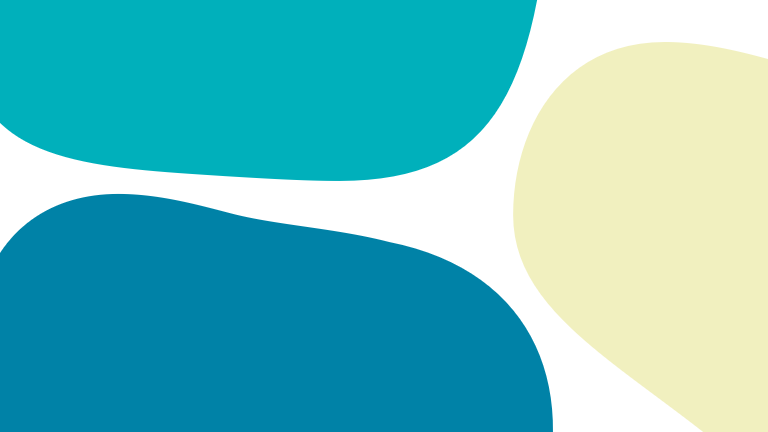
Reproduce this background procedurally as a WebGL 2 fragment shader.

```glsl
#version 300 es
precision highp float;
// Three flat, smooth blobs on white: teal above, blue below, cream at right.
// Each outline is a closed loop of cubic Bezier curves; a signed distance
// to that loop gives the fill and its smooth edge.

uniform vec2 u_resolution;
out vec4 fragColor;

const vec2 GRID = vec2(16.0, 9.0);   // canvas size in design units
const int CURVES = 5;                // cubics per outline
const int POINTS = 3 * CURVES;       // anchor and two handles per cubic
const int STEPS = 24;                // straight pieces per cubic

const vec3 WHITE = vec3(1.0);
const vec3 TEAL = vec3(0.0, 0.69, 0.735);
const vec3 BLUE = vec3(0.0, 0.51, 0.655);
const vec3 CREAM = vec3(0.945, 0.94, 0.75);

// Outlines: anchor, handle, handle, ... with the closing part off canvas.
const vec2 TEAL_PATH[POINTS] = vec2[POINTS](
    vec2(0.0, 6.44), vec2(0.92, 5.54), vec2(2.71, 5.46),
    vec2(4.69, 5.33), vec2(5.52, 5.28), vec2(6.35, 5.23),
    vec2(7.08, 5.23), vec2(9.52, 5.24), vec2(10.67, 6.29),
    vec2(11.19, 9.0), vec2(11.5, 10.5), vec2(11.0, 12.0),
    vec2(7.0, 12.0), vec2(2.0, 12.0), vec2(-5.0, 11.0));

const vec2 BLUE_PATH[POINTS] = vec2[POINTS](
    vec2(0.0, 3.73), vec2(0.56, 4.58), vec2(1.46, 4.96),
    vec2(2.46, 4.96), vec2(3.29, 4.96), vec2(4.06, 4.75),
    vec2(4.79, 4.56), vec2(5.73, 4.31), vec2(6.98, 4.25),
    vec2(8.10, 3.96), vec2(10.42, 3.50), vec2(11.54, 1.96),
    vec2(11.52, 0.0), vec2(11.52, -9.0), vec2(-6.0, -5.4));

const vec2 CREAM_PATH[POINTS] = vec2[POINTS](
    vec2(16.0, 7.77), vec2(15.31, 7.96), vec2(14.58, 8.125),
    vec2(13.85, 8.125), vec2(11.67, 8.125), vec2(10.69, 6.29),
    vec2(10.69, 4.52), vec2(10.69, 2.65), vec2(12.60, 1.60),
    vec2(14.65, 0.0), vec2(15.5, -0.66), vec2(17.0, -2.0),
    vec2(18.0, -2.0), vec2(20.0, -2.0), vec2(20.0, 6.6));

vec2 cubicPoint(vec2 a, vec2 b, vec2 c, vec2 d, float t) {
    float s = 1.0 - t;
    return s * s * s * a + 3.0 * s * t * (s * b + t * c) + t * t * t * d;
}

// Signed distance to a closed outline, negative inside.
float outlineDistance(vec2 p, vec2 path[POINTS]) {
    float nearest = 1e6;
    float side = 1.0;
    vec2 start = path[0];
    for (int i = 0; i < POINTS; i += 3) {
        vec2 last = path[(i + 3) % POINTS];
        for (int k = 1; k <= STEPS; k++) {
            float t = float(k) / float(STEPS);
            vec2 end = cubicPoint(path[i], path[i + 1], path[i + 2], last, t);
            vec2 edge = end - start;
            vec2 rel = p - start;
            vec2 gap = rel - edge * clamp(dot(rel, edge) / dot(edge, edge), 0.0, 1.0);
            nearest = min(nearest, dot(gap, gap));

            // Flip the side at each edge crossed by a ray to the right.
            bool spans = (start.y > p.y) != (end.y > p.y);
            if (spans && rel.x < edge.x * rel.y / edge.y) side = -side;
            start = end;
        }
    }
    return side * sqrt(nearest);
}

// Share of a pixel covered by the blob.
float coverage(vec2 p, vec2 path[POINTS], float pixel) {
    return clamp(0.5 - outlineDistance(p, path) / pixel, 0.0, 1.0);
}

void main() {
    vec2 p = gl_FragCoord.xy / u_resolution * GRID;
    float pixel = GRID.y / u_resolution.y;

    vec3 color = WHITE;
    color = mix(color, TEAL, coverage(p, TEAL_PATH, pixel));
    color = mix(color, BLUE, coverage(p, BLUE_PATH, pixel));
    color = mix(color, CREAM, coverage(p, CREAM_PATH, pixel));
    fragColor = vec4(color, 1.0);
}
```
